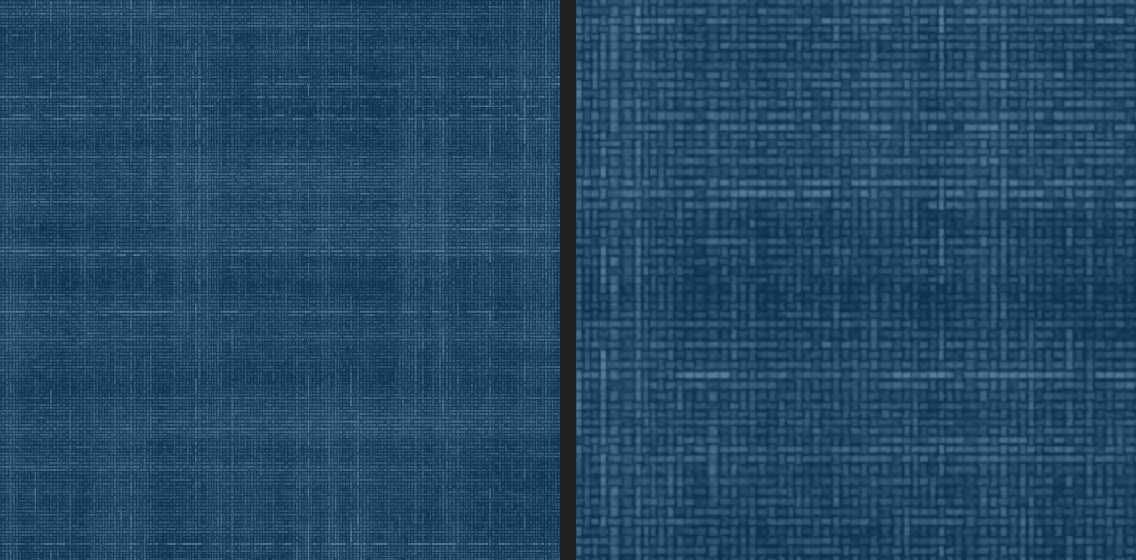
Left: the whole. Right: its middle third, enlarged.
A three.js fragment shader for this texture:

```glsl
// Blue linen cloth: fine, straight warp and weft yarns in an uneven weave.
// Each yarn has its own tone, long bands and short dashes; at every crossing
// the brighter or luckier yarn lies on top, so pale yarns look broken.

varying vec2 vUv;

float hash(vec2 p) {
  vec3 q = fract(p.xyx * 0.1031);
  q += dot(q, q.yzx + 33.33);
  return fract((q.x + q.y) * q.z);
}

float noise(vec2 p) {
  vec2 cell = floor(p);
  vec2 f = fract(p);
  f = f * f * (3.0 - 2.0 * f);
  float low = mix(hash(cell), hash(cell + vec2(1.0, 0.0)), f.x);
  float high = mix(hash(cell + vec2(0.0, 1.0)), hash(cell + 1.0), f.x);
  return mix(low, high, f.y);
}

// Long stripes shared by neighbouring yarns, centred on zero
float yarnBand(float id, float along, float seed) {
  float narrow = noise(vec2(id * 0.27 + seed, along * 0.01)) - 0.5;
  float wide = noise(vec2(id * 0.07 + seed, along * 0.008 + 7.0)) - 0.5;
  return 0.65 * narrow + 0.4 * wide;
}

// Brightness of one yarn at a crossing along its length
float yarnTone(float id, float along, float seed) {
  float tone = hash(vec2(id, seed));
  float slub = noise(vec2(id * 3.0 + seed, along * 0.15));
  float dash = smoothstep(0.3, 0.6, noise(vec2(id * 5.0 + seed, along * 0.47 + 60.0)));
  float fleck = hash(vec2(id + seed, along + 41.0));
  float accent = smoothstep(0.84, 0.98, hash(vec2(id, seed + 19.0)));
  return 0.16 + 0.4 * tone * tone + 0.6 * yarnBand(id, along, seed)
       + 0.18 * slub + 0.2 * dash + 0.24 * fleck
       + accent * dash * (0.15 + 0.5 * slub);
}

// Narrow strand: soft sides, dimmed where it dips at its ends
float strand(float across, float along) {
  float side = smoothstep(0.0, 0.4, 0.5 - abs(across - 0.5));
  float dip = smoothstep(0.0, 0.3, 0.5 - abs(along - 0.5));
  return side * mix(0.6, 1.0, dip);
}

void main() {
  // Uneven yarn spacing, straight along each yarn
  vec2 p = vUv * 174.0;
  p.x += 0.9 * noise(vec2(vUv.x * 57.0, 3.0));
  p.y += 0.9 * noise(vec2(vUv.y * 61.0, 8.0));
  vec2 id = floor(p);
  vec2 f = fract(p);

  // Choose the upper yarn at this crossing
  float warp = yarnTone(id.x, id.y, 11.0);
  float weft = yarnTone(id.y, id.x, 83.0);
  float checker = mod(id.x + id.y, 2.0) - 0.5;
  float lift = 0.65 * checker + 0.9 * (warp - weft) + 1.0 * (hash(id + 29.0) - 0.5);
  float warpOnTop = step(0.0, lift);
  float warpLight = warp * strand(f.x, f.y);
  float weftLight = weft * strand(f.y, f.x);
  float top = mix(weftLight, warpLight, warpOnTop);
  float under = mix(warpLight, weftLight, warpOnTop);

  // Light from the yarns, the long bands and fine fibre grain
  float bands = yarnBand(p.x, p.y, 11.0) + yarnBand(p.y, p.x, 83.0);
  float grain = noise(vUv * 420.0) - 0.5;
  float light = -0.1 + 1.04 * max(top, 0.45 * under) + 0.26 * bands + 0.36 * grain;

  vec3 deepBlue = vec3(0.08, 0.23, 0.34);
  vec3 paleBlue = vec3(0.26, 0.42, 0.53);
  gl_FragColor = vec4(mix(deepBlue, paleBlue, clamp(light, -0.15, 1.35)), 1.0);
}
```
